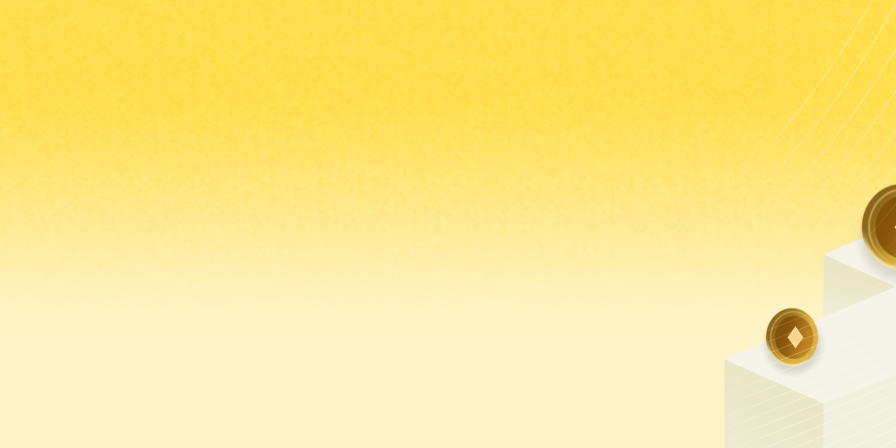
Reproduce this background procedurally as a WebGL 1 fragment shader.

```glsl
precision highp float;

uniform vec2 u_resolution;

const vec3 GOLD_SKY = vec3(1.0, 0.872, 0.31);
const vec3 CREAM = vec3(1.0, 0.953, 0.78);
const vec3 TOP_FACE = vec3(0.965, 0.955, 0.91);
const vec3 LEFT_FACE = vec3(0.915, 0.905, 0.775);
const vec3 RIGHT_FACE = vec3(0.945, 0.94, 0.87);
const vec3 RIM_DARK = vec3(0.55, 0.40, 0.12);
const vec3 RIM_LIGHT = vec3(0.86, 0.70, 0.27);
const vec3 COIN_DARK = vec3(0.52, 0.32, 0.04);
const vec3 COIN_LIGHT = vec3(0.76, 0.53, 0.13);
const vec3 STUD = vec3(0.97, 0.84, 0.56);

float hash(vec2 p) {
    return fract(sin(dot(p, vec2(127.1, 311.7))) * 43758.5453);
}

float valueNoise(vec2 p) {
    vec2 i = floor(p);
    vec2 f = fract(p);
    f = f * f * (3.0 - 2.0 * f);
    float low = mix(hash(i), hash(i + vec2(1.0, 0.0)), f.x);
    float high = mix(hash(i + vec2(0.0, 1.0)), hash(i + 1.0), f.x);
    return mix(low, high, f.y);
}

// Coverage of the side where d is negative
float fill(float d, float aa) {
    return 1.0 - smoothstep(-aa, aa, d);
}

// Signed height above a line through the point a
float above(vec2 p, vec2 a, float slope) {
    return p.y - a.y - slope * (p.x - a.x);
}

// Thin lines repeated along the coordinate t
float stripes(float t, float spacing, float width, float aa) {
    float d = abs(fract(t / spacing + 0.5) - 0.5) * spacing;
    return fill(d - width, aa);
}

vec3 backdrop(vec2 p) {
    float fade = smoothstep(0.22, 0.84, p.y);
    float ramp = clamp((p.y - 0.30) / 0.46, 0.0, 1.0);
    vec3 color = mix(CREAM, GOLD_SKY, mix(ramp, fade, 0.5));
    float grain = valueNoise(p * 190.0) + valueNoise(p * 95.0 + 17.0) - 1.0;
    return color + grain * vec3(0.008, 0.018, 0.045) * smoothstep(0.25, 0.6, p.y);
}

// Box seen from above; corner is the left end of the top face
vec3 block(vec3 base, vec2 p, vec2 corner, float width, float aa) {
    vec2 front = corner + vec2(width, -0.447 * width);
    float leftEdge = above(p, corner, -0.447);
    float rightEdge = above(p, front, 0.39);
    float inside = fill(corner.x - p.x, aa) * fill(above(p, corner, 0.424), aa);
    float rightSide = fill(front.x - p.x, aa);
    float depth = clamp(-leftEdge / 0.2, 0.0, 1.0);
    vec3 leftColor = mix(LEFT_FACE, RIGHT_FACE, depth * 0.5);
    vec3 side = mix(leftColor, RIGHT_FACE, rightSide);
    float isSide = fill(mix(leftEdge, rightEdge, rightSide), aa);
    return mix(base, mix(TOP_FACE, side, isSide), inside);
}

// Tilted coin with a beveled rim, a sunken face and a plain stud
vec3 coin(vec3 base, vec2 p, vec2 center, vec2 radius, float aa) {
    vec2 q = (p - center) / radius;
    float soft = aa / radius.x;
    float r = length(q);
    float shade = 0.5 + 0.5 * dot(q, vec2(0.75, -0.5));
    vec2 shadowPos = (q - vec2(0.05, -0.25)) / vec2(1.1, 1.0);
    vec3 color = base * (1.0 - 0.12 * (1.0 - smoothstep(0.75, 1.2, length(shadowPos))));

    vec3 rim = mix(RIM_DARK, RIM_LIGHT, smoothstep(0.1, 0.75, shade));
    float edgeLight = smoothstep(0.86, 0.97, r) * smoothstep(0.3, 0.8, dot(q, vec2(-0.3, -0.9)));
    rim = mix(rim, vec3(1.0, 0.93, 0.70), edgeLight * 0.8);
    float bevel = fill(abs(length(q - vec2(0.06, 0.0)) - 0.88) - 0.025, soft);
    rim = mix(rim, RIM_LIGHT, bevel * 0.7);
    color = mix(color, rim, fill(r - 1.0, soft));

    vec2 face = q - vec2(0.08, 0.0);
    vec3 faceColor = mix(COIN_DARK, COIN_LIGHT, smoothstep(-0.6, 0.8, face.x - face.y * 0.4));
    color = mix(color, faceColor, fill(length(face) - 0.74, soft));
    float stud = abs(face.x - 0.05) * 1.25 + abs(face.y) - 0.38;
    return mix(color, STUD, fill(stud, soft));
}

void main() {
    vec2 p = gl_FragCoord.xy / u_resolution * vec2(2.0, 1.0);
    float aa = 1.0 / u_resolution.y;
    vec3 color = backdrop(p);

    // Stepped blocks, back to front
    vec3 upper = block(color, p, vec2(1.8385, 0.432), 0.40, aa);
    float mist = smoothstep(0.37, 0.25, p.y);
    color = mix(upper, mix(upper, TOP_FACE, 0.7), mist * step(1.8385, p.x));
    color = block(color, p, vec2(1.617, 0.198), 0.2215, aa);

    // Coins resting on the steps
    color = coin(color, p, vec2(2.012, 0.493), vec2(0.088, 0.096), aa);
    color = coin(color, p, vec2(1.768, 0.247), vec2(0.058, 0.065), aa);

    // Sweeping arcs at the upper right
    float arc = length(p - vec2(0.40, 1.85)) - 1.765;
    float arcs = stripes(arc, 0.05, 0.0005, aa) * step(-0.02, arc);
    arcs *= smoothstep(0.38, 0.85, p.y) * smoothstep(1.5, 1.75, p.x);
    color = mix(color, vec3(1.0, 0.98, 0.86), arcs * 0.75);

    // Fine slanted lines over the steps
    float slant = above(p, vec2(1.5, 0.0), 0.36 + 0.08 * (p.x - 1.5));
    float fine = stripes(slant, 0.026, 0.0005, aa);
    fine *= smoothstep(1.48, 1.8, p.x) * smoothstep(0.30, 0.0, slant);
    color = mix(color, vec3(1.0, 0.995, 0.96), fine * 0.6);

    gl_FragColor = vec4(color, 1.0);
}
```
